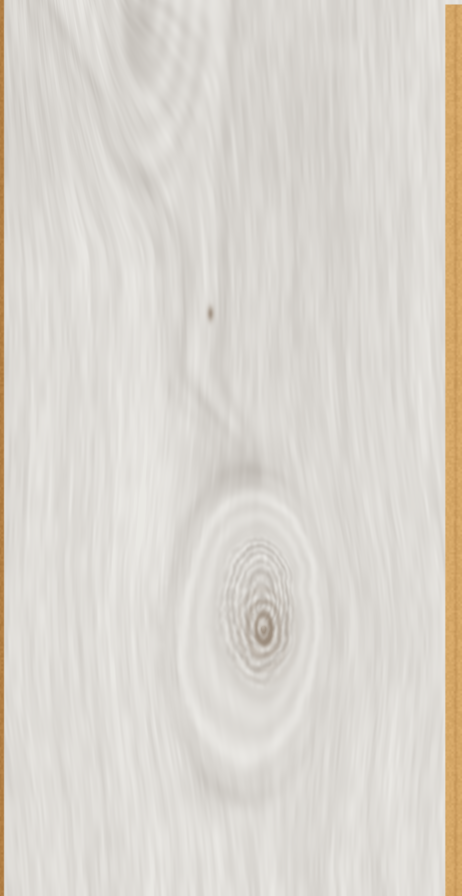
This texture is drawn by a Shadertoy shader. Its source:

```glsl
#define PALE vec3(0.915, 0.908, 0.892)
#define SHADE vec3(0.735, 0.715, 0.690)
#define BROWN vec3(0.56, 0.49, 0.42)
#define CORE_EDGE vec3(0.84, 0.66, 0.41)
#define CORE_DARK vec3(0.69, 0.49, 0.26)
#define KNOT vec2(0.294, 0.298)
#define KNOT_SIZE vec2(0.095, 0.190)
#define PIN_KNOT vec2(0.235, 0.650)
#define FIBRE_FREQ 170.0
#define FIBRE_DEPTH 0.50

float hash(vec2 p) {
    vec3 q = fract(vec3(p.xyx) * 0.1031);
    q += dot(q, q.yzx + 33.33);
    return fract((q.x + q.y) * q.z);
}

float noise(vec2 p) {
    vec2 i = floor(p), f = fract(p);
    f = f * f * (3.0 - 2.0 * f);
    return mix(mix(hash(i), hash(i + vec2(1, 0)), f.x),
               mix(hash(i + vec2(0, 1)), hash(i + vec2(1, 1)), f.x), f.y);
}

float fbm(vec2 p) {
    float sum = 0.0, amp = 0.5;
    for (int i = 0; i < 4; i++) {
        sum += amp * noise(p);
        p = p * 2.03 + 17.3;
        amp *= 0.5;
    }
    return sum;
}

float bell(float x, float width) {
    x /= width;
    return exp(-x * x);
}

float blob(vec2 p, vec2 centre, vec2 size) {
    vec2 d = (p - centre) / size;
    return exp(-dot(d, d));
}

// Smooth ramp that starts rising at zero
float ramp(float x) {
    return 0.5 * (x + sqrt(x * x + 0.0008));
}

// Across-grain coordinate: fibres part around the knot and lean near the top
float grainCoord(vec2 p) {
    float u = p.x - KNOT.x;
    float part = 0.85 * bell(p.y - KNOT.y, 0.17) / (1.0 + u * u / 0.005);
    float lean = 0.35 * ramp(p.y - 0.72) * bell(p.x - 0.13, 0.09);
    return u * (1.0 - part) + lean + 0.03 * (p.y - 0.5) + 0.012 * fbm(p * vec2(9.0, 4.0));
}

// Elliptic rings whose centre drifts down and left as they grow
float ringCoord(vec2 p) {
    p += 0.014 * (vec2(fbm(p * 24.0), fbm(p * 24.0 + 9.0)) - 0.47);
    float rough = length((p - KNOT) / KNOT_SIZE);
    vec2 centre = mix(vec2(0.289, 0.325), vec2(0.277, 0.290), smoothstep(0.3, 1.0, rough));
    return length((p - centre) / KNOT_SIZE);
}

// Broad grey figure in the plank
float figure(vec2 p) {
    float wobble = 0.016 * (fbm(p * vec2(14.0, 7.0)) - 0.47);
    float x = p.x + wobble, y = p.y;
    float sweep = 0.07 * smoothstep(0.60, 0.47, y);
    float leftVein = x - (0.207 - 0.56 * ramp(y - 0.725) + sweep);
    float rightVein = x - (0.246 + 0.05 * ramp(y - 0.68) + 0.6 * sweep);
    float upper = smoothstep(0.46, 0.54, y);
    float t = 0.30 * bell(leftVein, 0.010) * upper;
    t += 0.14 * bell(leftVein + 0.022, 0.012) * upper;
    t += 0.20 * bell(rightVein, 0.008) * upper;
    t -= 0.12 * bell(rightVein + 0.018, 0.011) * upper;
    t += 0.42 * blob(vec2(x, y), vec2(0.154, 0.965), vec2(0.018, 0.055));
    // Nested arches below the upper heart
    float arch = length((vec2(x, y) - vec2(0.165, 1.0)) / vec2(0.075, 0.24));
    t += 0.10 * sin(arch * 24.0) * smoothstep(1.15, 0.8, arch);
    t += 0.18 * blob(p, vec2(0.02, 0.86), vec2(0.07, 0.14));
    t += 0.12 * blob(p, vec2(0.36, 0.82), vec2(0.11, 0.30));
    t += 0.32 * blob(p, vec2(0.267, 0.475), vec2(0.045, 0.028));
    t += 0.16 * blob(p, vec2(0.24, 0.115), vec2(0.045, 0.028));
    t -= 0.12 * blob(p, vec2(0.16, 0.50), vec2(0.03, 0.20));
    t -= 0.14 * blob(p, vec2(0.20, 0.04), vec2(0.03, 0.07));
    t -= 0.08 * bell(p.x - 0.485, 0.025);
    return t;
}

void mainImage(out vec4 fragColor, in vec2 fragCoord) {
    vec2 p = fragCoord / iResolution.y;
    float px = 1.0 / iResolution.y, right = iResolution.x / iResolution.y;
    float g = grainCoord(p), e = ringCoord(p);

    // Long fibres, short pores and soft streaks
    float fibre = noise(vec2(g * FIBRE_FREQ, p.y * 7.0)) - 0.5;
    float pore = noise(vec2(g * 340.0, p.y * 32.0 + 5.0)) - 0.5;
    float streak = fbm(vec2(g * 38.0, p.y * 2.5)) - 0.47;
    float calm = 1.0 - 0.6 * smoothstep(1.1, 0.6, e);
    float tone = 0.24 + figure(p) + calm * FIBRE_DEPTH * (0.48 * fibre + 0.42 * pore + 0.7 * streak);

    // Growth rings, stronger on the left flank
    float flank = mix(1.0, 0.45, smoothstep(0.25, 0.33, p.x));
    tone += 0.26 * flank * bell(e - 0.94, 0.08) - 0.10 * bell(e - 0.76, 0.07);
    tone += 0.09 * sin(e * 38.0 + 2.0 * noise(p * 20.0)) * smoothstep(1.15, 0.7, e);
    float inner = smoothstep(0.52, 0.36, e);
    float fine = sin(e * 100.0 + 5.0 * fbm(p * 40.0));
    tone += inner * (0.14 + 0.16 * fine + 0.35 * (noise(p * vec2(260.0, 150.0)) - 0.5));
    tone += 0.22 * bell(e - 0.44, 0.035) * noise(p * 70.0);
    vec3 col = mix(PALE, SHADE, clamp(tone, 0.0, 1.15));

    // Brown heart with a pale wedge, and the pin knot
    float heart = length((p - KNOT) / vec2(0.026, 0.042));
    float stain = bell(heart, 0.95) * (0.40 + 0.30 * sin(heart * 17.0 + 4.0 * fbm(p * 50.0)));
    stain += 0.45 * blob(p, KNOT + vec2(0.002, -0.003), vec2(0.008, 0.014));
    col = mix(col, BROWN, clamp(stain, 0.0, 0.8));
    col = mix(col, PALE, 0.55 * blob(p, KNOT + vec2(-0.001, 0.006), vec2(0.004, 0.006)));
    col = mix(col, BROWN, 0.75 * blob(p, PIN_KNOT, vec2(0.0035, 0.008)));

    // Exposed board core along both edges
    float grit = 0.05 * (noise(p * 400.0) - 0.5);
    float band = smoothstep(-px, px, p.x - 0.497) * smoothstep(px, -px, p.y - 0.995);
    vec3 bandCol = mix(CORE_EDGE, CORE_DARK, 0.35 * bell(p.x - right + 0.007, 0.002)) + grit;
    col = mix(col, bandCol, band);
    col = mix(col, CORE_DARK + grit, smoothstep(px, -px, p.x - 0.0045));
    fragColor = vec4(clamp(col, 0.0, 1.0), 1.0);
}
```
